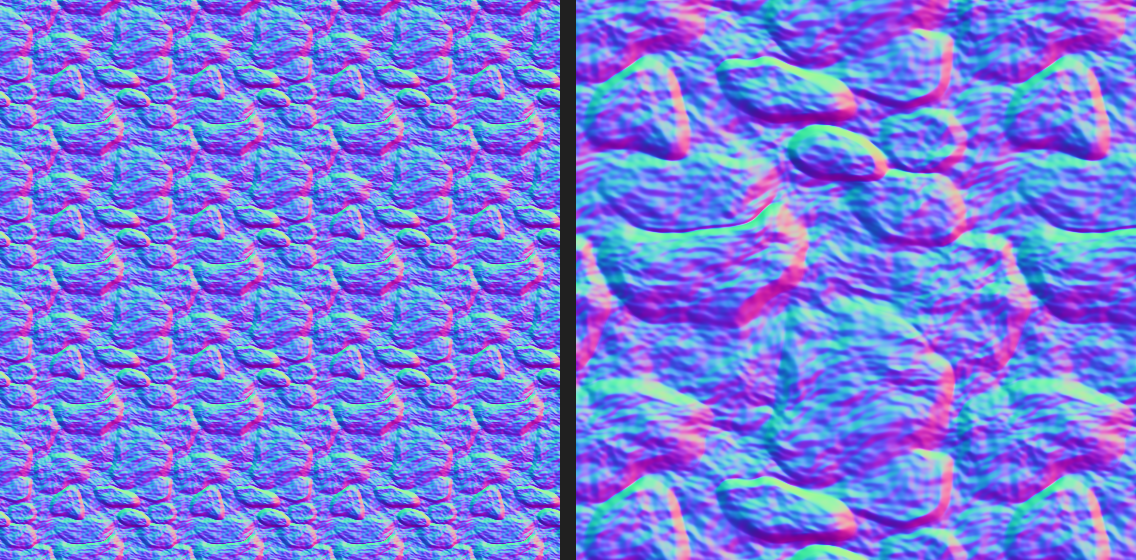
Left, the full canvas; right, a detail of the centre.
A Shadertoy shader for this texture map:

```glsl
// Tangent-space normal map of rough, weathered rock, repeated four by four.
// A periodic height field (warped stones, layered noise and fine grain) is
// differentiated and its surface normal is packed into red, green and blue.

const float REPEATS = 4.0;
const float SAMPLE_STEP = 0.004;   // in tile widths
const int STONE_COUNT = 11;

// Each stone in tile units: centre x, centre y, half width, half height
const vec4 STONES[STONE_COUNT] = vec4[](
    vec4(0.43, 0.61, 0.24, 0.15),
    vec4(0.99, 0.73, 0.19, 0.20),
    vec4(0.65, 0.03, 0.23, 0.14),
    vec4(0.23, 0.97, 0.19, 0.18),
    vec4(0.86, 0.44, 0.15, 0.07),
    vec4(0.48, 0.38, 0.14, 0.09),
    vec4(0.08, 0.52, 0.12, 0.07),
    vec4(0.16, 0.35, 0.10, 0.09),
    vec4(0.60, 0.22, 0.20, 0.08),
    vec4(0.12, 0.20, 0.16, 0.08),
    vec4(0.96, 0.28, 0.10, 0.07));

vec2 hash22(vec2 p) {
    vec3 h = fract(vec3(p.xyx) * vec3(0.1031, 0.1030, 0.0973));
    h += dot(h, h.yzx + 33.33);
    return fract((h.xx + h.yz) * h.zy);
}

float cornerSlope(vec2 cell, vec2 offset, vec2 period, float seed) {
    vec2 g = hash22(mod(cell, period) + seed) * 2.0 - 1.0;
    return dot(g / max(length(g), 0.001), offset);
}

// Gradient noise that wraps after one tile; frequency must be whole numbers
float tileNoise(vec2 p, vec2 frequency, float seed) {
    p *= frequency;
    vec2 i = floor(p), f = p - i;
    vec2 u = f * f * f * (f * (f * 6.0 - 15.0) + 10.0);
    vec2 e = vec2(1.0, 0.0);
    float low = mix(cornerSlope(i, f, frequency, seed),
                    cornerSlope(i + e, f - e, frequency, seed), u.x);
    float high = mix(cornerSlope(i + e.yx, f - e.yx, frequency, seed),
                     cornerSlope(i + 1.0, f - 1.0, frequency, seed), u.x);
    return mix(low, high, u.y);
}

float smoothMax(float a, float b, float k) {
    float h = max(k - abs(a - b), 0.0) / k;
    return max(a, b) + h * h * k * 0.25;
}

vec2 warp(vec2 p, float frequency, float amount, float seed) {
    return p + amount * vec2(tileNoise(p, vec2(frequency), seed),
                             tileNoise(p, vec2(frequency), seed + 37.0));
}

// Steep rim, shallow dome, and a top that climbs gently to the right
float stoneHeight(vec2 p, vec4 stone, float thickness) {
    vec2 q = p - stone.xy;
    q = (q - round(q)) / stone.zw;
    vec2 a = abs(q);
    float d = pow(pow(a.x, 2.6) + pow(a.y, 2.6) + 0.0001, 1.0 / 2.6);
    float rim = 1.0 - smoothstep(0.72, 1.12, d);
    float dome = max(1.0 - d * d, 0.0);
    return thickness * (rim * (1.0 + 0.35 * q.x) + 0.6 * dome);
}

float stonesHeight(vec2 p) {
    float height = 0.0;
    for (int i = 0; i < STONE_COUNT; i++) {
        float thickness = mix(0.035, 0.06, hash22(vec2(float(i), 5.0)).x);
        height = smoothMax(height, stoneHeight(p, STONES[i], thickness), 0.012);
    }
    return height;
}

// Wide strata first, then each octave finer, down to the grain
float roughness(vec2 p) {
    float height = 0.0, amplitude = 0.045;
    vec2 frequency = vec2(5.0, 8.0);
    for (int i = 0; i < 4; i++) {
        height += amplitude * tileNoise(p, frequency, 11.0 + 23.0 * float(i));
        frequency *= 2.0;
        amplitude *= 0.55;
    }
    return height;
}

float rockHeight(vec2 p) {
    vec2 q = warp(p, 3.0, 0.10, 3.0);
    q = warp(q, 9.0, 0.035, 71.0);
    return stonesHeight(q) + roughness(mix(p, q, 0.5));
}

vec3 rockNormal(vec2 p, float relief) {
    vec2 e = vec2(SAMPLE_STEP, 0.0);
    vec2 slope = vec2(rockHeight(p + e) - rockHeight(p - e),
                      rockHeight(p + e.yx) - rockHeight(p - e.yx));
    slope /= 2.0 * SAMPLE_STEP;
    vec2 lean = vec2(-0.06, -0.03);
    return normalize(vec3(lean - relief * slope, 1.0));
}

void mainImage(out vec4 fragColor, in vec2 fragCoord) {
    vec2 tile = fract(fragCoord / iResolution.xy * REPEATS);
    fragColor = vec4(rockNormal(tile, 1.15) * 0.5 + 0.5, 1.0);
}
```
